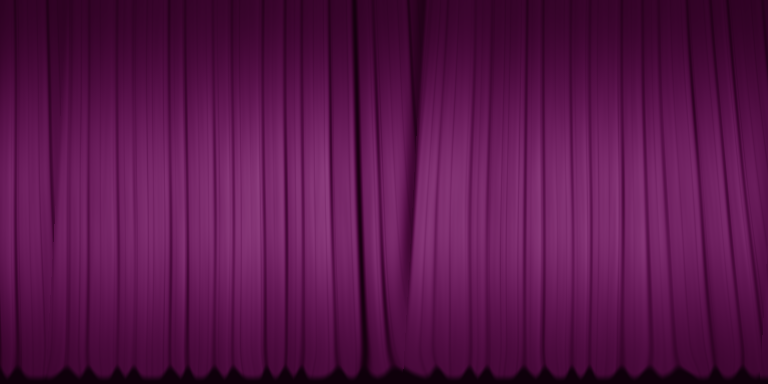
Reproduce this texture procedurally as a WebGL 1 fragment shader.

```glsl
precision highp float;
// A gathered velvet stage curtain: two and a bit repeats of hanging pleats.
// Cloth coordinates are sheared toward overlapping gathers, then jittered
// pleats add creases and highlights under a soft vertical light with a dark hem.
uniform vec2 u_resolution;

#define REPEAT 0.465       // width of one repeat, in canvas widths
#define ORIGIN -0.003      // left end of the first repeat
#define FOLDS 15.0         // main pleats per repeat
#define FINE_FOLDS 34.0    // secondary pleats per repeat
#define GATHER 0.155       // place of the overlap within a repeat
#define PULL 0.08          // sideways pull of the cloth at the overlap
#define CREASE 0.075       // crease half width, in pleats
#define HEM 0.014          // height of the lowest hem points

float hash(float n) {
  return fract(sin(n * 12.99 + 4.1) * 43758.5);
}

vec2 gradientAt(vec2 cell) {
  float a = 6.2832 * hash(dot(cell, vec2(1.37, 7.91)));
  return vec2(cos(a), sin(a));
}

float gradientNoise(vec2 p) {
  vec2 i = floor(p), f = fract(p);
  vec2 s = f * f * f * (f * (f * 6.0 - 15.0) + 10.0);
  vec2 r = vec2(1.0, 0.0);
  float low = mix(dot(gradientAt(i), f),
                  dot(gradientAt(i + r.xy), f - r.xy), s.x);
  float high = mix(dot(gradientAt(i + r.yx), f - r.yx),
                   dot(gradientAt(i + r.xx), f - r.xx), s.x);
  return mix(low, high, s.y);
}

// Cloth coordinate in repeats (x), overlap distance (y) and strength (z).
vec3 drape(vec2 uv) {
  float p = (uv.x - ORIGIN) / REPEAT;
  float drop = 1.0 - uv.y;
  float index = floor(p - GATHER + 0.5);
  float strength = mix(0.3, 1.0, mod(index, 2.0));
  float e = p - GATHER - index - 0.06 * (uv.y - 0.35);
  float reach = exp(-abs(e) / 0.14) * max(0.0, 1.0 - 4.0 * e * e);
  float cloth = p + (e < 0.0 ? -1.0 : 1.0) * PULL * strength * drop * reach;
  cloth -= 0.08 * drop * smoothstep(0.78, 0.96, uv.x);
  cloth += 0.012 * gradientNoise(vec2(p * 5.0, uv.y * 1.5));
  float kick = 1.0 - smoothstep(0.0, 0.13, uv.y);
  cloth += 0.03 * kick * kick * gradientNoise(vec2(p * 11.0, 3.5));
  return vec3(cloth, e, strength);
}

// Crease darkness (x), highlight (y) and distance to the nearest crease (z).
vec3 pleats(float cloth, float count, float y) {
  float u = cloth * count;
  float pixel = count / (REPEAT * u_resolution.x);
  vec3 result = vec3(0.0, 0.0, 1.0);
  for (int i = -1; i <= 2; i++) {
    float id = floor(u) + float(i);
    float seed = mod(id, count) + count;
    float seam = 1.0 - step(0.5, abs(id - FOLDS) + abs(count - FOLDS));
    float d = u - id - 0.55 * (hash(seed) - 0.5) * (1.0 - seam);
    float depth = mix(hash(seed + 31.0), hash(id + 67.0), 0.3);
    float wear = 0.85 + 0.6 * gradientNoise(vec2(id * 7.3, y * 2.5));
    depth = mix((0.12 + 0.6 * depth) * wear, 1.0, seam);
    float spread = 1.0 + 1.6 * hash(id + 9.0) * exp(-y * 13.0);
    float width = max(CREASE * spread * (1.0 + 0.6 * seam), 0.7 * pixel);
    float line = exp(-d * d / (width * width));
    float shadow = smoothstep(-0.05, 0.08, d) * exp(-max(d, 0.0) / 0.25);
    float ridge = (d + 0.2) / 0.1;
    result.x = max(result.x, depth * max(line, 0.32 * shadow));
    result.y = max(result.y, depth * exp(-ridge * ridge));
    result.z = min(result.z, abs(d));
  }
  return result;
}

// Stage light: dim at the top, full at mid height, falling to the floor.
float stageLight(vec2 uv) {
  float top = 1.0 - 0.66 * smoothstep(0.5, 1.02, uv.y);
  float bottom = mix(0.48, 1.0, smoothstep(0.0, 0.42, uv.y));
  float side = 2.0 * uv.x - 1.0;
  return 1.01 * top * bottom * (1.0 - 0.22 * side * side * side * side);
}

vec3 velvet(float light) {
  float t = clamp(light, 0.0, 1.1);
  return vec3(0.07 + 0.43 * t, 0.185 * pow(t, 2.3), 0.05 + 0.39 * pow(t, 1.1));
}

void main() {
  vec2 uv = gl_FragCoord.xy / u_resolution;
  vec3 cloth = drape(uv);
  vec3 main_ = pleats(cloth.x, FOLDS, uv.y);
  vec3 fine = pleats(cloth.x, FINE_FOLDS, uv.y);

  // Broad rolls and faint vertical nap.
  float light = stageLight(uv);
  light *= 1.0 + 0.16 * gradientNoise(vec2(cloth.x * 8.0, uv.y * 0.8));
  light *= 1.0 + 0.05 * gradientNoise(vec2(cloth.x * 110.0, uv.y * 5.0));

  // Creases, ridges and the overlapping gather.
  light *= (1.0 - 0.92 * main_.x) * (1.0 - 0.24 * fine.x);
  light *= 1.0 + 0.13 * main_.y + 0.04 * fine.y;
  float side = cloth.y / (cloth.y < 0.0 ? 0.028 : 0.008);
  float fade = cloth.z * smoothstep(0.05, 0.4, uv.y);
  light *= 1.0 - 0.6 * fade * exp(-side * side);

  // Rounded hem above a dark floor.
  float hem = HEM + 0.028 * exp(-18.0 * main_.z * main_.z);
  float cover = smoothstep(hem - 0.01, hem + 0.014, uv.y);
  vec3 floorColor = vec3(0.06, 0.0, 0.045);
  gl_FragColor = vec4(mix(floorColor, velvet(light), cover), 1.0);
}
```
